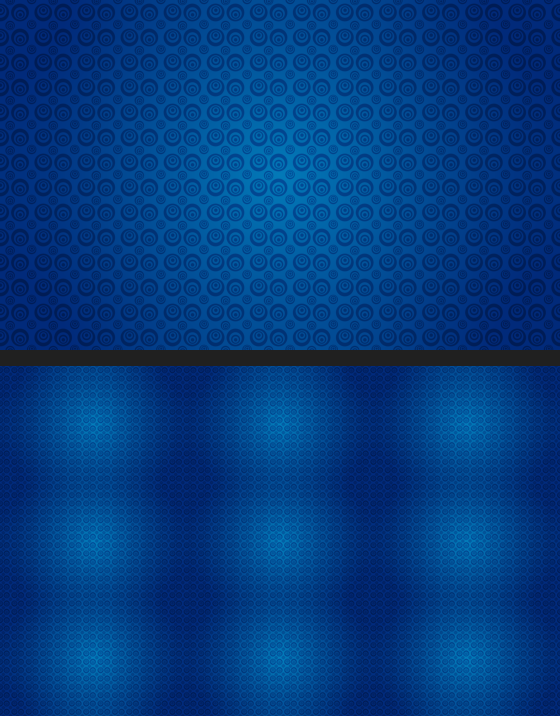
Top: one tile. Bottom: repeated 3 by 3.
Write a Shadertoy shader that draws this pattern.

```glsl
// Rows of nested, off-centre rings on a blue glow that is brightest mid-canvas.
// Each cell holds two large and two small motifs, placed by wrapped offsets;
// the glow flattens out at the borders, so the canvas tiles.

const vec2 REPEATS = vec2(13.0, 14.0);   // cells across and down
const float LARGE = 0.355;               // outer radii, in row heights
const float SMALL = 0.188;

// Radii inside the outer disc, as fractions of it: hole, ring, ring hole, dot
const vec4 LARGE_RADII = vec4(0.70, 0.51, 0.36, 0.19);
const vec4 SMALL_RADII = vec4(0.79, 0.61, 0.40, 0.22);

const vec3 GLOW_CENTRE = vec3(0.010, 0.475, 0.720);
const vec3 GLOW_EDGE   = vec3(0.005, 0.165, 0.480);
const vec3 RING_CENTRE = vec3(0.010, 0.300, 0.600);
const vec3 RING_EDGE   = vec3(0.000, 0.110, 0.335);
const float GLOW_REACH = 0.86;           // radius at which the glow has faded
const float GLOW_FALLOFF = 1.08;
const vec2 GLOW_SHAPE = vec2(1.0, 0.62);

// Antialiased coverage of a disc
float disc(vec2 p, float radius, float blur) {
    return 1.0 - smoothstep(-blur, blur, length(p) - radius);
}

// Offset from a motif centre (in cells) to its nearest repeat, in row heights
vec2 wrappedOffset(vec2 cellPos, vec2 centre, float cellWidth) {
    vec2 d = cellPos - centre;
    return (d - round(d)) * vec2(cellWidth, 1.0);
}

// Ring, smaller ring and dot; each inner part leans further off centre
float nestedRings(vec2 p, float size, vec4 radii, vec2 lean, float blur) {
    vec2 q = p / size;
    float b = blur / size;
    float outerRing = disc(q, 1.0, b) - disc(q - 0.55 * lean, radii.x, b);
    float innerRing = disc(q - lean, radii.y, b) - disc(q - 1.15 * lean, radii.z, b);
    return outerRing + innerRing + disc(q - 1.3 * lean, radii.w, b);
}

// Distance from the canvas centre, with zero slope at every border
float glowDistance(vec2 uv) {
    vec2 p = abs(2.0 * uv - 1.0);
    p -= p * p * p * p * p / 5.0;
    return length(p * GLOW_SHAPE);
}

void mainImage(out vec4 fragColor, in vec2 fragCoord) {
    vec2 uv = fragCoord / iResolution.xy;
    vec2 cellPos = (uv - 0.5) * REPEATS;
    float cellWidth = iResolution.x / iResolution.y * REPEATS.y / REPEATS.x;
    float blur = 0.75 * REPEATS.y / iResolution.y;

    // Large pair on the half rows, small pair in the gaps between them
    float ink = 0.0;
    for (int i = 0; i < 2; i++) {
        float side = float(i);
        float up = 1.0 - 2.0 * side;
        vec2 largeCentre = vec2(0.505 + 0.46 * side, 0.5);
        vec2 smallCentre = vec2(0.235 + 0.50 * side, 0.02 * up);
        vec2 largePos = wrappedOffset(cellPos, largeCentre, cellWidth);
        vec2 smallPos = wrappedOffset(cellPos, smallCentre, cellWidth);
        ink += nestedRings(largePos, LARGE, LARGE_RADII, vec2(0.02, 0.20 * up), blur);
        ink += nestedRings(smallPos, SMALL, SMALL_RADII, vec2(0.05, 0.15 * up), blur);
    }

    // Ground and rings each fade along their own ramp
    float fade = pow(clamp(glowDistance(uv) / GLOW_REACH, 0.0, 1.0), GLOW_FALLOFF);
    vec3 ground = mix(GLOW_CENTRE, GLOW_EDGE, fade);
    vec3 rings = mix(RING_CENTRE, RING_EDGE, fade);
    fragColor = vec4(mix(ground, rings, clamp(ink, 0.0, 1.0)), 1.0);
}
```
